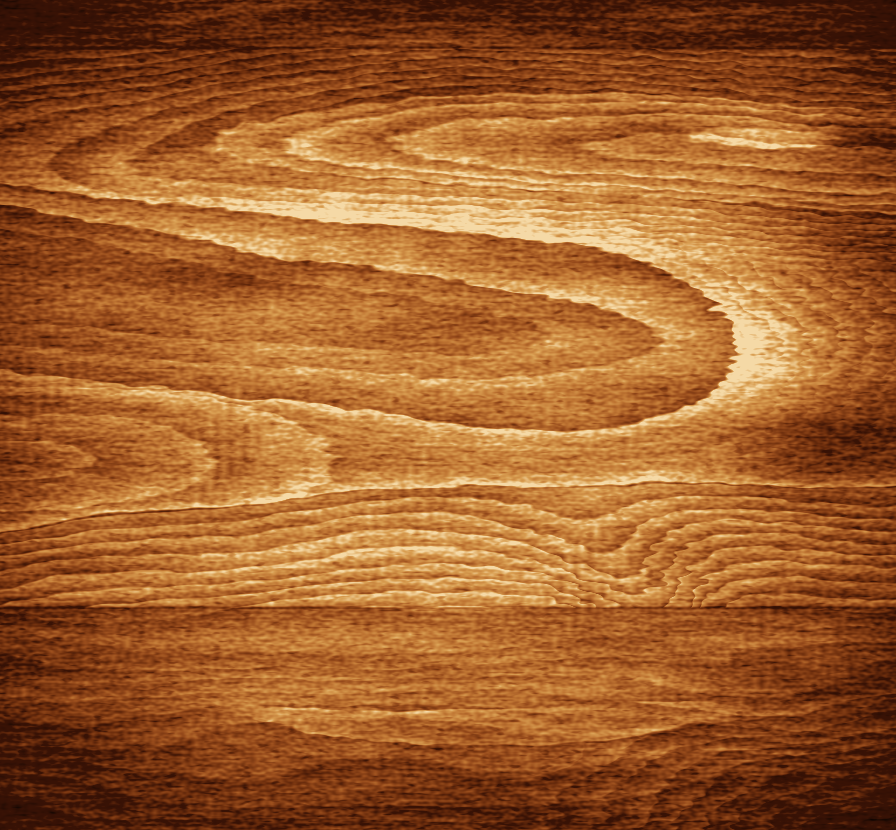
This texture is drawn by a Shadertoy shader. Its source:

```glsl
// Varnished wood planks with flowing growth rings and a dark burnt border.
// Each ring family is a contour field (stadium or arch) bent by gradient noise;
// contours add pale lips and dark undersides to one tone, then a colour ramp.

vec2 gradient(vec2 cell) {
    float h = fract(sin(dot(cell, vec2(127.1, 311.7))) * 43758.5);
    return vec2(cos(6.2832 * h), sin(6.2832 * h));
}

float noise(vec2 p) {
    vec2 i = floor(p), f = p - i;
    vec2 u = f * f * f * (f * (f * 6.0 - 15.0) + 10.0);
    vec2 e = vec2(1, 0);
    float a = dot(gradient(i), f), b = dot(gradient(i + e), f - e);
    float c = dot(gradient(i + e.yx), f - e.yx), d = dot(gradient(i + 1.0), f - 1.0);
    return 1.4 * mix(mix(a, b, u.x), mix(c, d, u.x), u.y);
}

float blob(vec2 p, vec2 centre, vec2 size) {
    vec2 q = (p - centre) / size;
    return exp(-dot(q, q));
}

// Pale glow outside a contour, brown shade inside it
float lip(float d, float glow, float shade) {
    float side = smoothstep(-0.0015, 0.0015, d);
    return mix(-0.55 * exp(-abs(d) / shade), exp(-abs(d) / glow), side);
}

// Repeated rings: sharp pale start, slow darkening
float rings(float r) {
    float f = fract(r);
    return smoothstep(0.0, 0.14, f) * (1.0 - f) - 0.4;
}

float mainPlank(vec2 p) {
    float x = p.x, y = p.y;
    float wobble = 0.6 * noise(p * vec2(3, 14));
    float t = 0.48;

    // Large tongue opening to the left, with a smaller one inside
    float axis = 0.667 - 0.145 * x + 0.045 * x * x;
    float upper = smoothstep(-0.04, 0.04, y - axis);
    float tongue = 0.112 * (length(vec2((y - axis) / 0.112, max(x - 0.6, 0.0) / 0.22)) - 1.0);
    float glow = mix(0.012, 0.038, upper) + 0.03 * smoothstep(0.62, 0.85, x);
    t += 0.4 * lip(tongue, glow, 0.015) * mix(0.9, 1.0, smoothstep(0.1, 0.5, x));
    float halfWidth = 0.085 - 0.055 * x;
    float inner = halfWidth * (length(vec2((y - axis) / halfWidth, max(x - 0.5, 0.0) / 0.24)) - 1.0);
    t += mix(0.16, 0.36, upper) * lip(inner, 0.016, 0.014);
    t += 0.15 * lip(inner + 0.028, 0.012, 0.012);

    // Ring weights for the upper arch, left arches and lower field
    float topZone = smoothstep(-0.025, 0.025, y - 0.775 + 0.1 * x);
    float ridge = 0.415 - 0.055 * pow(max(1.0 - x / 0.55, 0.0), 1.5) + 0.004 * sin(18.0 * x);
    float depth = ridge - y;
    float lowZone = smoothstep(0.0, 0.003, depth);
    float outside = smoothstep(0.0, 0.02, tongue) * (1.0 - topZone) * (1.0 - lowZone);
    t += rings(tongue * 55.0 + wobble) * outside * mix(0.12, 0.26, upper);

    // Upper arch opening to the right, ending in a pale eye
    float archAxis = 0.815 + 0.07 * x - 0.08 * x * x;
    float arch = length(vec2(y - archAxis, 0.11 * min(x - 0.8, 0.0)));
    t += topZone * 0.3 * rings(arch * 95.0 + 1.4 * wobble) * smoothstep(0.05, 0.07, arch);
    float nested = lip(0.062 - arch, 0.009, 0.006) + lip(0.053 - arch, 0.006, 0.005)
                 + lip(0.040 - arch, 0.008, 0.006) + 0.8 * lip(0.0165 - arch, 0.006, 0.007);
    t += 0.32 * nested * topZone;
    float eye = length((p - vec2(0.85, 0.836)) / vec2(0.085, 0.012));
    t += 0.36 * smoothstep(1.1, 0.85, eye) - 0.2 * blob(p, vec2(0.96, 0.835), vec2(0.06, 0.022));

    // Small arches on the left
    float leftArch = length(vec2(0.25 * x, y - 0.444));
    float leftLips = lip(0.026 - leftArch, 0.005, 0.01) + lip(0.06 - leftArch, 0.008, 0.01)
                   + lip(0.093 - leftArch, 0.01, 0.008);
    t += 0.22 * leftLips * (1.0 - lowZone) * smoothstep(-0.005, 0.01, tongue);

    // Arched rings under the ridge, sagging into a slanted valley
    float valley = (x - 0.64 - 0.55 * depth) / 0.075;
    float layer = depth * (1.0 - 0.5 * exp(-valley * valley)) + 0.05 * depth * sin(9.0 * x);
    t += 0.42 * lip(-depth, 0.008, 0.007);
    t += lowZone * (0.42 * rings(layer * 58.0 + 0.9 * wobble) + 0.03);

    // Broad light and brown stains
    t += 0.12 * blob(p, vec2(0.45, 0.735), vec2(0.35, 0.04));
    t += 0.13 * blob(p, vec2(0.85, 0.58), vec2(0.06, 0.09));
    t += 0.12 * blob(p, vec2(0.45, 0.31), vec2(0.3, 0.06));
    t -= 0.17 * blob(p, vec2(0.26, 0.67), vec2(0.19, 0.025));
    t -= 0.14 * blob(p, vec2(0.54, 0.607), vec2(0.17, 0.02));
    t -= 0.15 * blob(p, vec2(0.64, 0.675), vec2(0.14, 0.016));
    t -= 0.3 * blob(p, vec2(0.9, 0.475), vec2(0.12, 0.045));
    t -= 0.18 * blob(p, vec2(0.95, 0.7), vec2(0.1, 0.05));
    t -= 0.12 * blob(p, vec2(0.2, 0.91), vec2(0.5, 0.04));
    return t - 0.22 * blob(p, vec2(0.06, 0.79), vec2(0.05, 0.02));
}

float lowerPlank(vec2 p) {
    float x = p.x, y = p.y;
    float t = 0.35 + 0.22 * blob(p, vec2(0.5, 0.165), vec2(0.4, 0.08));
    // Two flaky streaks, broken along their length
    float span = smoothstep(0.12, 0.35, x) * smoothstep(0.9, 0.75, x);
    float flakes = span * (0.65 + 0.7 * noise(p * vec2(14, 40)));
    t += 0.32 * flakes * lip(0.148 + 0.006 * sin(11.0 * x) - y, 0.006, 0.006);
    float sag = 0.1 + 0.5 * (x - 0.54) * (x - 0.54);
    t += 0.32 * flakes * lip(y - sag, 0.012, 0.02);
    // Curved rings in the right corner
    float corner = length(vec2(0.35 * (x - 1.05), y));
    t += 0.22 * rings(corner * 65.0 + noise(p * vec2(5, 16))) * smoothstep(0.18, 0.16, corner);
    return t + 0.18 * rings(y * 38.0 + 1.5 * noise(p * vec2(3, 12)));
}

vec3 woodRamp(float t) {
    float s = clamp(t, 0.0, 1.0) * 5.0;
    vec3 c = mix(vec3(0.22, 0.07, 0.02), vec3(0.43, 0.18, 0.05), min(s, 1.0));
    c = mix(c, vec3(0.60, 0.30, 0.11), clamp(s - 1.0, 0.0, 1.0));
    c = mix(c, vec3(0.75, 0.46, 0.20), clamp(s - 2.0, 0.0, 1.0));
    c = mix(c, vec3(0.85, 0.62, 0.32), clamp(s - 3.0, 0.0, 1.0));
    return mix(c, vec3(0.96, 0.85, 0.65), clamp(s - 4.0, 0.0, 1.0)) * smoothstep(-0.8, 0.0, t);
}

void mainImage(out vec4 fragColor, in vec2 fragCoord) {
    vec2 uv = fragCoord / iResolution.xy;
    vec2 p = uv;
    p.y += 0.007 * noise(uv * vec2(5, 9)) + 0.003 * noise(uv * vec2(24, 40));
    p += vec2(0.014, 0.0015) * noise(uv * vec2(45, 130));

    float topBoard = 0.35 + 0.16 * rings(p.y * 45.0 + noise(p * vec2(3, 20)));
    float t = mix(lowerPlank(p), mainPlank(p), smoothstep(0.267, 0.269, uv.y));
    t = mix(t, topBoard, smoothstep(0.941, 0.944, uv.y));

    // Fibres, pores and mottling
    t += 0.15 * noise(uv * vec2(28, 210)) + 0.17 * noise(uv * vec2(130, 270) + 7.0);
    t += 0.13 * noise(uv * vec2(5, 28) + 3.0);
    t -= 0.14 * smoothstep(0.3, 0.65, noise(uv * vec2(60, 240) + 19.0));

    // Seams, central light and burnt border
    t -= 0.2 * smoothstep(0.003, 0.0, abs(uv.y - 0.268)) + 0.2 * smoothstep(0.003, 0.0, abs(uv.y - 0.942));
    vec2 v = 2.0 * uv - 1.0;
    t += 0.2 * blob(uv, vec2(0.5, 0.52), vec2(0.38, 0.38));
    t -= 0.25 * dot(v * v, v * v) + 0.05 * smoothstep(0.85, 0.98, uv.y);
    fragColor = vec4(woodRamp(t), 1.0);
}
```
